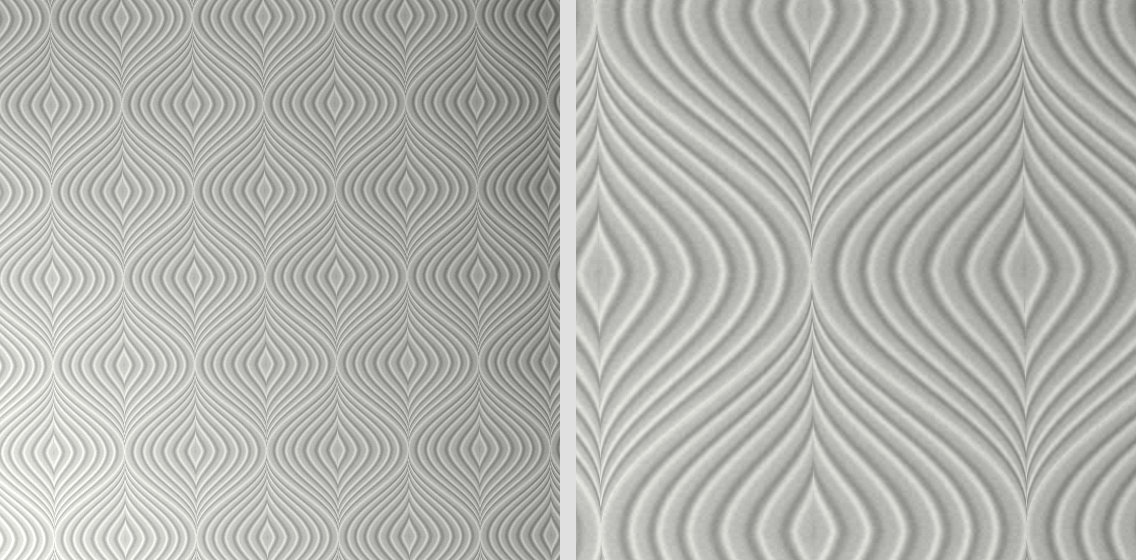
Left: the whole. Right: its middle third, enlarged.
Give the GLSL for this pattern, as a Shadertoy shader.

```glsl
const float PI = 3.14159265;
const vec2 PERIOD = vec2(0.2534, 0.310);

float hash(vec2 p) {
    p = fract(p * vec2(0.1031, 0.1137));
    p += dot(p, p.yx + 33.33);
    return fract((p.x + p.y) * p.x * 91.7);
}

float ogee(float t) {
    return 0.5 + 0.5 * cos(PI * min(t, 1.0));
}

// Ring number at a point: whole numbers lie on the embossed ridges
float ringIndex(vec2 p) {
    vec2 c = abs(fract(p / PERIOD + 0.5) - 0.5) * 2.0;
    if (c.x > ogee(c.y)) c = 1.0 - c;

    // Bisect for the nested ogee that passes through this point
    float inner = 0.0, outer = 1.0;
    for (int i = 0; i < 15; i++) {
        float r = 0.5 * (inner + outer);
        float t = min(c.y / pow(r, 0.7), 1.0);
        float halfWidth = r * mix(1.0 - t, ogee(t), mix(0.4, 1.0, sqrt(r)));
        if (halfWidth < c.x || t >= 1.0) inner = r;
        else outer = r;
    }
    float radius = 0.5 * (inner + outer);
    return (radius - 0.09) / 0.165 + 0.485 * smoothstep(0.55, 1.0, radius);
}

// Soft stripe repeated once per ring
float stripe(float n, float centre, float width) {
    float d = (fract(n - centre + 0.5) - 0.5) / width;
    return exp(-d * d);
}

void mainImage(out vec4 fragColor, in vec2 fragCoord) {
    vec2 uv = fragCoord / iResolution.xy;
    float pixel = 1.0 / iResolution.y;

    // Slightly tilted sheet
    vec2 p = uv - vec2(0.347, 0.504);
    p += 0.008 * vec2(p.y, -p.x);

    float n = ringIndex(p);
    float e = 0.0006;
    vec2 slope = vec2(ringIndex(p + vec2(e, 0.0)) - n,
                      ringIndex(p + vec2(0.0, e)) - n) / e;
    float steep = length(slope);
    float blur = steep * pixel;
    float facing = dot(slope / max(steep, 0.001), vec2(0.9, -0.4));

    // Lit ridge with a shaded groove outside it
    float ridgeWidth = max(clamp(0.0024 * steep, 0.09, 0.19), 0.5 * blur);
    float ridge = stripe(n, 0.0, ridgeWidth) * (0.88 + 0.12 * facing);
    float groove = stripe(n, 0.31, max(0.17, 0.5 * blur)) * (0.92 - 0.1 * facing);
    float detail = 1.0 - smoothstep(0.35, 1.1, blur);

    // Light falls from the lower left
    float tone = 0.83 - 0.19 * uv.x - 0.08 * uv.y;
    tone += 0.08 * exp(-4.0 * dot(uv, uv));
    tone -= 0.07 * smoothstep(0.75, 1.05, uv.x) * uv.y;
    tone -= 0.07 * exp(-14.0 * dot(uv - vec2(0.0, 1.0), uv - vec2(0.0, 1.0)));
    tone += detail * (0.15 * ridge - 0.15 * groove);

    // Fine paper grain
    tone += 0.03 * (hash(floor(uv * 512.0)) - 0.5);

    fragColor = vec4(clamp(tone * vec3(0.995, 1.0, 0.972), 0.0, 1.0), 1.0);
}
```
